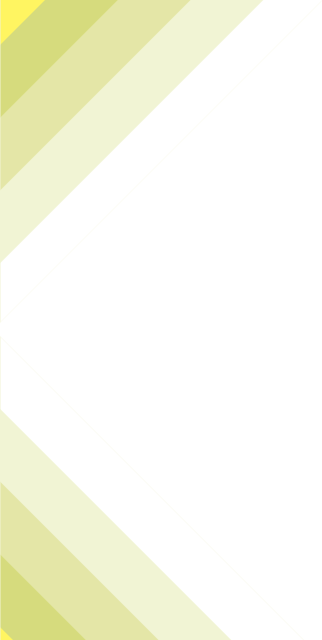
Reproduce this background procedurally as a Shadertoy shader.

```glsl
// Two fans of 45 degree stripes fill the left corners of a white field.
// Each fan is a stack of half planes measured by x + y from its corner,
// closed by a hairline seam; a pale hairline runs down the left edge.

#define TOP_START 0.0703    // first stripe edge from the top left corner
#define BOTTOM_START 0.0202 // first stripe edge from the bottom left corner
#define STRIPE_STEP 0.1137  // distance between stripe edges along an axis
#define TOP_SEAM 0.504      // seam of the upper fan
#define BOTTOM_SEAM 0.4745  // seam of the lower fan
#define HAIRLINE 0.0013     // thickness of seams and left edge
#define SEAM_STRENGTH 0.6
#define EDGE_STRENGTH 0.55

const vec3 WHITE = vec3(1.0);
const vec3 IVORY = vec3(0.98, 0.98, 0.94);
const vec3 STRIPES[4] = vec3[4](
    vec3(1.00, 0.96, 0.38),  // yellow corner
    vec3(0.84, 0.86, 0.49),  // olive
    vec3(0.895, 0.902, 0.655), // khaki
    vec3(0.945, 0.957, 0.83)); // pale green

// Coverage of the region where d < edge, softened over one pixel.
float below(float d, float edge, float pixel) {
    return 1.0 - smoothstep(edge - pixel, edge + pixel, d);
}

// Paints one fan, from its widest stripe inwards to the corner.
vec3 paintFan(vec3 color, float d, float start, float seam, float pixel) {
    float line = below(abs(d - seam), HAIRLINE, pixel);
    color = mix(color, IVORY, line * SEAM_STRENGTH);
    for (int i = 3; i >= 0; i--) {
        float edge = start + float(i) * STRIPE_STEP;
        color = mix(color, STRIPES[i], below(d, edge, pixel));
    }
    return color;
}

void mainImage(out vec4 fragColor, in vec2 fragCoord) {
    vec2 p = fragCoord / iResolution.y;
    float pixel = 1.0 / iResolution.y;
    float fromTop = p.x + 1.0 - p.y;
    float fromBottom = p.x + p.y;

    vec3 color = WHITE;
    color = paintFan(color, fromTop, TOP_START, TOP_SEAM, pixel);
    color = paintFan(color, fromBottom, BOTTOM_START, BOTTOM_SEAM, pixel);

    // Left hairline, broken in the gap between the fans
    float inFan = max(below(fromTop, TOP_SEAM, pixel),
                      below(fromBottom, BOTTOM_SEAM, pixel));
    float leftEdge = below(p.x, HAIRLINE, 0.5 * pixel) * inFan;
    color = mix(color, STRIPES[3], leftEdge * EDGE_STRENGTH);

    fragColor = vec4(color, 1.0);
}
```
